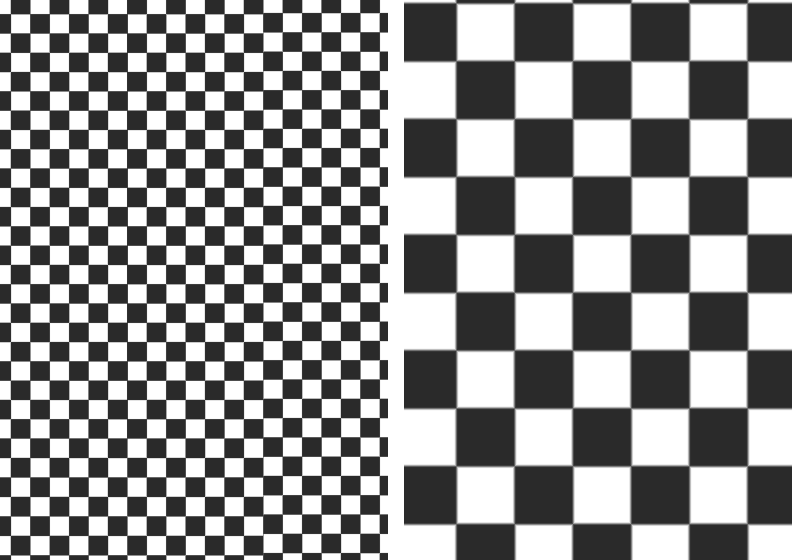
Left: the whole. Right: its middle third, enlarged.
Reproduce this pattern procedurally as a Shadertoy shader.

```glsl
// Lengths are fractions of the canvas height; y runs down from the top.
const vec3 INK = vec3(0.165);
const vec3 PAPER = vec3(1.0);
const vec3 SEAM_INK = vec3(0.07);
const vec3 SEAM_GREY = vec3(0.5);
const float COLUMN_WIDTH = 0.03467;
const float COLUMN_START = 0.0195;
const float ROW_HEIGHT = 0.03444;
const float LOWER_ROW_HEIGHT = 0.03477;
const float ROW_START = 0.0254;
const float UPPER_ROWS = 22.0;       // rows above the horizontal seam
const float SEAM_COLUMN = 6.0;       // left edge of the middle panel
const float SHIFT_COLUMN = 13.0;     // left edge of the shifted panel
const float PANEL_SHIFT = 0.0020;
const float EDGE_SOFTNESS = 0.0024;
const float INK_SPREAD = 0.0003;
const float SEAM_WIDTH = 0.0012;

// Signed distance to the nearest grid line, positive in even cells.
float stripe(float cell) {
    return abs(mod(cell - 0.5, 2.0) - 1.0) - 0.5;
}

// Signed distance to the tile border, positive on paper.
float checker(vec2 cell, vec2 size) {
    vec2 d = vec2(stripe(cell.x), stripe(cell.y)) * size;
    return sign(d.x * d.y) * min(abs(d.x), abs(d.y));
}

float hairline(float distance, float pixel) {
    float soft = max(pixel, SEAM_WIDTH);
    return 1.0 - smoothstep(0.0, soft, abs(distance));
}

void mainImage(out vec4 fragColor, in vec2 fragCoord) {
    float pixel = 1.0 / iResolution.y;
    vec2 p = vec2(fragCoord.x, iResolution.y - fragCoord.y) * pixel;

    // Three panels: the right one slides up, the others stretch below the seam
    float column = (p.x - COLUMN_START) / COLUMN_WIDTH;
    bool shifted = column > SHIFT_COLUMN;
    float seamY = ROW_START + UPPER_ROWS * ROW_HEIGHT;
    bool stretched = !shifted && p.y > seamY;
    float rowHeight = stretched ? LOWER_ROW_HEIGHT : ROW_HEIGHT;
    float row = (p.y - ROW_START + (shifted ? PANEL_SHIFT : 0.0)) / ROW_HEIGHT;
    if (stretched) row = UPPER_ROWS + (p.y - seamY) / LOWER_ROW_HEIGHT;

    // Tiles
    float border = checker(vec2(column, row), vec2(COLUMN_WIDTH, rowHeight));
    float soft = 0.5 * max(EDGE_SOFTNESS, 1.4 * pixel);
    float paper = smoothstep(-soft, soft, border - INK_SPREAD);
    vec3 color = mix(INK, PAPER, paper);

    // Seams around the middle panel
    float sideSeam = hairline((column - SEAM_COLUMN) * COLUMN_WIDTH, pixel);
    color = mix(color, SEAM_INK, 0.6 * sideSeam * step(p.y, seamY));
    float inMiddle = step(SEAM_COLUMN, column) * step(column, SHIFT_COLUMN);
    float lowerSeam = hairline(p.y - seamY, pixel) * inMiddle;
    color = mix(color, SEAM_GREY, 0.4 * lowerSeam);

    fragColor = vec4(color, 1.0);
}
```
